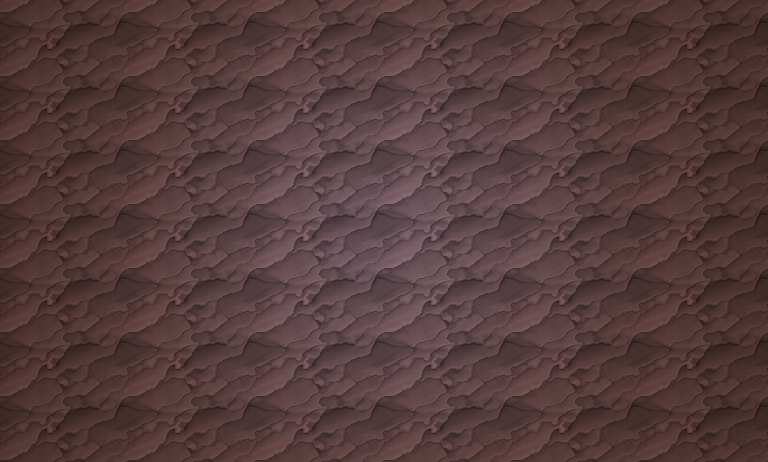
Reproduce this pattern procedurally as a Shadertoy shader.

```glsl
vec2 hash22(vec2 p) {
    vec3 a = fract(p.xyx * vec3(0.1031, 0.1030, 0.0973));
    a += dot(a, a.yzx + 33.33);
    return fract((a.xx + a.yz) * a.zy);
}

// Lattice hash that wraps after the given number of cells
vec2 wrappedHash(vec2 cell, vec2 period) {
    return hash22(floor(mod(cell + 0.5, period)) + period * 3.7);
}

// Two independent channels of tileable value noise
vec2 noise(vec2 p, vec2 period) {
    p *= period;
    vec2 i = floor(p), f = fract(p);
    f = f * f * (3.0 - 2.0 * f);
    return mix(mix(wrappedHash(i, period), wrappedHash(i + vec2(1, 0), period), f.x),
               mix(wrappedHash(i + vec2(0, 1), period), wrappedHash(i + 1.0, period), f.x), f.y);
}

vec2 siteOffset(vec2 cell) {
    return 0.12 + 0.76 * wrappedHash(cell, vec2(2, 3));
}

// Distance to the nearest plate border, its normal, and the offset from the plate centre
float plateBorder(vec2 p, out vec2 normal, out vec2 toSite, out vec2 plateId) {
    vec2 base = floor(p), f = fract(p);
    float best = 1e3;
    for (int y = -2; y <= 2; y++)
    for (int x = -2; x <= 2; x++) {
        vec2 cell = vec2(x, y);
        vec2 d = cell + siteOffset(base + cell) - f;
        if (dot(d, d) < best) {
            best = dot(d, d);
            toSite = d;
            plateId = base + cell;
        }
    }
    float border = 1e3;
    normal = vec2(0, 1);
    for (int y = -2; y <= 2; y++)
    for (int x = -2; x <= 2; x++) {
        vec2 cell = vec2(x, y);
        vec2 d = cell + siteOffset(base + cell) - f;
        vec2 across = d - toSite;
        if (dot(across, across) > 1e-4) {
            vec2 n = normalize(across);
            float dist = dot(0.5 * (d + toSite), n);
            if (dist < border) {
                border = dist;
                normal = n;
            }
        }
    }
    return border;
}

void mainImage(out vec4 fragColor, in vec2 fragCoord) {
    // Six tiles across, each twice as wide as high, hung from the top edge
    vec2 tile = (fragCoord - vec2(0, iResolution.y)) / iResolution.x * vec2(6, 12);
    float pixel = 30.0 / iResolution.x;

    // A whole-tile shear slants the plates while keeping the repeat
    vec2 slanted = vec2(tile.x, tile.y - tile.x);
    vec2 warp = 0.50 * (noise(tile, vec2(6, 4)) - 0.5)
              + 0.26 * (noise(tile, vec2(15, 8)) - 0.5)
              + 0.10 * (noise(tile, vec2(33, 17)) - 0.5);
    vec2 normal, toSite, plateId;
    float border = plateBorder(slanted * vec2(2, 3) + warp, normal, toSite, plateId);

    // Plate tone, brightening towards the lower lip, with fine grain
    float facing = clamp(0.35 * normal.x - normal.y, -1.0, 1.0);
    float shade = 0.99 + 0.16 * (wrappedHash(plateId, vec2(2, 3)).y - 0.5);
    shade += 0.15 * clamp(toSite.y - 0.3 * toSite.x, -0.7, 0.7);
    shade += 0.08 * (noise(slanted, vec2(5, 11)).x - 0.5);
    shade += 0.04 * (noise(tile, vec2(43, 29)).y - 0.5);

    // Overlapping courses: a wavy lip throws shade on the course below
    float wave = 0.30 * (noise(tile, vec2(4, 3)).x - 0.5) + 0.3 * warp.y;
    float depth = fract(wave - tile.y - 0.36);
    float fade = 1.0 - smoothstep(0.95 - pixel, 1.0, depth);
    shade += 0.05 - 0.20 * mix(1.0, exp(-depth * 4.0), fade);

    // Short side cracks, dark with a lit edge
    vec2 wear = noise(slanted + 0.03 * warp, vec2(4, 9));
    float ridge = (wear.x - 0.5) / (0.05 + pixel);
    float worn = smoothstep(0.45, 0.7, wear.y);
    shade += worn * (0.05 * exp(-pow(ridge - 1.3, 2.0)) - 0.09 * exp(-ridge * ridge));

    // Lit lip on lower edges, soft shadow on the plate beneath, dark crack
    float strength = 0.4 + 0.9 * noise(tile, vec2(7, 5)).y;
    float lip = smoothstep(0.02, 0.06, border) * (1.0 - smoothstep(0.06, 0.09 + pixel, border));
    shade += 0.19 * strength * lip * max(facing, 0.0);
    shade -= 0.17 * exp(-border * 5.0) * max(-facing, 0.0);
    shade -= 0.17 * strength * (1.0 - smoothstep(0.01, 0.04 + pixel, border));

    // Mauve glow in the middle, brown towards the corners
    vec2 fromCentre = (fragCoord - 0.5 * iResolution.xy) / iResolution.x;
    float r2 = dot(fromCentre, fromCentre);
    vec3 stone = mix(vec3(0.336, 0.224, 0.209), vec3(0.408, 0.316, 0.345), exp(-r2 * 14.0));
    stone *= 1.05 - 0.55 * r2;

    fragColor = vec4(stone * shade, 1.0);
}
```
